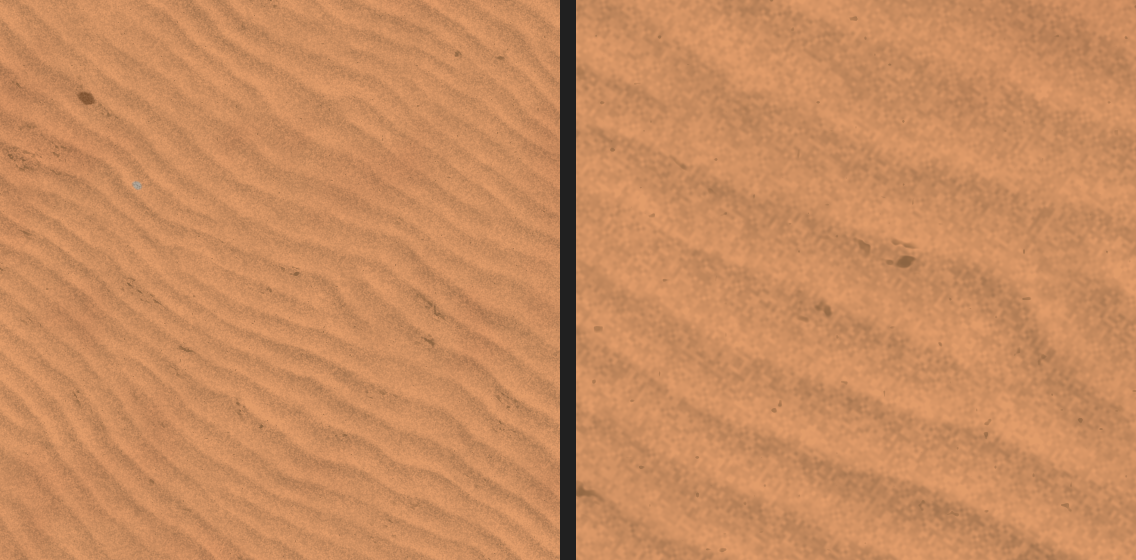
Left, the full canvas; right, a detail of the centre.
Give the GLSL for this texture, as a Shadertoy shader.

```glsl
// Wind-rippled desert sand seen from above: slanted, forking ripples with
// crisp crests and soft lee shadows, fine grain, a few thin flecks and stones.
// A bent phase field gives the ripples; noise layers give tone and grain.

const vec3 SHADE = vec3(0.69, 0.487, 0.332);
const vec3 LIGHT = vec3(0.855, 0.593, 0.403);
const vec3 DEBRIS = vec3(0.48, 0.345, 0.22);
const vec3 DARK_STONE = vec3(0.50, 0.33, 0.20);
const vec3 GREY_STONE = vec3(0.62, 0.61, 0.58);

const float TAU = 6.2831853;
const float RIPPLE_ANGLE = 0.61;    // downward slope of the crests, radians
const float RIPPLE_COUNT = 21.0;    // ripples per canvas height
const float RIPPLE_CONTRAST = 0.60;
const float STREAK_CONTRAST = 0.42;
const float PATCH_CONTRAST = 0.36;
const float RELIEF_CONTRAST = 0.45;
const float GRAIN_CONTRAST = 0.72;
const float DEBRIS_STRENGTH = 0.70;
const int FORKS = 18;

float hash(vec2 p) {
    vec3 q = fract(p.xyx * 0.1031);
    q += dot(q, q.yzx + 33.33);
    return fract((q.x + q.y) * q.z);
}

vec2 hash2(vec2 p) {
    return vec2(hash(p + 17.3), hash(p + 71.9));
}

// Value noise centred on zero, from -0.5 to 0.5
float noise(vec2 p) {
    vec2 i = floor(p), f = fract(p);
    f = f * f * (3.0 - 2.0 * f);
    float low = mix(hash(i), hash(i + vec2(1, 0)), f.x);
    float high = mix(hash(i + vec2(0, 1)), hash(i + vec2(1, 1)), f.x);
    return mix(low, high, f.y) - 0.5;
}

float fbm(vec2 p) {
    float sum = 0.0, gain = 0.55;
    for (int i = 0; i < 4; i++) {
        sum += gain * noise(p);
        p = mat2(1.6, 1.2, -1.2, 1.6) * p + 9.7;
        gain *= 0.5;
    }
    return sum;
}

// Rotated frame: x runs along the crests, y across them
vec2 crestFrame(vec2 p) {
    float c = cos(RIPPLE_ANGLE), s = sin(RIPPLE_ANGLE);
    return vec2(c * p.x - s * p.y, s * p.x + c * p.y);
}

// Crest frame bent so that the ripples wander and turn
vec2 bentFrame(vec2 p) {
    float bend = 0.05 * cos(7.5 * (p.y - 0.15)) * (p.x - 0.5)
               + 0.088 * noise(p * 2.3 + 4.1)
               + 0.034 * noise(p * 6.0 + 11.0)
               + 0.016 * noise(p * 14.0 + 23.0)
               + 0.005 * noise(p * 38.0 + 2.0);
    return crestFrame(p) + vec2(0.0, bend);
}

// x: ripple profile from 0 (shadow) to 1 (lit crest), y: its strength
vec2 ripples(vec2 p, vec2 bent) {
    float phase = RIPPLE_COUNT * bent.y;
    float strength = clamp(0.85 + 1.3 * fbm(bent * vec2(5.0, 10.0) + 31.0), 0.25, 1.3);

    // Each phase vortex ends one crest and makes a fork
    for (int i = 0; i < FORKS; i++) {
        vec2 d = p - hash2(vec2(float(i) * 3.7, 5.0));
        float turn = (i % 2 == 0) ? 1.0 : -1.0;
        phase += turn * atan(d.y, d.x) / TAU;
        strength *= smoothstep(0.0, 0.03, length(d));
    }

    // A short rise gives a crisp crest, a long one a soft swell
    float t = fract(phase);
    float rise = 0.24 + 0.2 * noise(p * 10.0 + 50.0);
    float profile = smoothstep(0.0, rise, t) * (1.0 - smoothstep(rise, 1.0, t));
    return vec2(profile, strength);
}

// Small lumps lit from above
float relief(vec2 p) {
    vec2 stepToLight = vec2(0.003, 0.006);
    vec2 scale = vec2(34.0, 52.0);
    return fbm(crestFrame(p) * scale) - fbm(crestFrame(p + stepToLight) * scale);
}

// Thin soft flecks along the crests, only in sparse shadowed spots
float debris(vec2 p, vec2 bent, float shadow) {
    float cluster = noise(p * 21.0 + 60.0) + 0.3 * noise(p * 47.0 + 3.0);
    cluster = smoothstep(0.30, 0.62, cluster + 0.24 * (shadow - 0.4));
    float sliver = noise(bent * vec2(85.0, 240.0)) + 0.45 * noise(p * 300.0);
    float speck = noise(p * 180.0 + 37.0) + 0.35 * noise(p * 350.0);
    float slivers = smoothstep(0.08, 0.45, sliver) * cluster;
    float specks = 0.6 * smoothstep(0.50, 0.60, speck);
    return max(slivers, specks);
}

float stone(vec2 p, vec2 center, vec2 radii, float pixel) {
    vec2 d = crestFrame(p - center) / radii;
    float edge = (length(d) - 1.0 + 0.5 * noise(p * 110.0)) * radii.y;
    return 1.0 - smoothstep(-1.5 * pixel, 1.5 * pixel, edge);
}

void mainImage(out vec4 fragColor, in vec2 fragCoord) {
    vec2 p = fragCoord / iResolution.y;
    float pixel = 1.0 / iResolution.y;
    vec2 bent = bentFrame(p);
    vec2 ripple = ripples(p, bent);
    float shadow = (1.0 - ripple.x) * ripple.y;

    // Tone: ripples, broad patches, bent streaks, lumps, grain
    float patches = fbm(p * 7.0 + 80.0);
    float streaks = fbm(bent * vec2(14.0, 38.0) + 5.0);
    float grain = noise(crestFrame(p) * 450.0) + 0.4 * noise(p * 215.0 + 7.0);
    float tone = 0.61 + RIPPLE_CONTRAST * (ripple.x - 0.46) * ripple.y;
    tone += PATCH_CONTRAST * patches + STREAK_CONTRAST * streaks;
    tone += RELIEF_CONTRAST * relief(p);
    tone += GRAIN_CONTRAST * grain * (0.75 + 0.4 * shadow);
    vec3 color = mix(SHADE, LIGHT, clamp(tone, -0.4, 1.2));
    color += vec3(0.0, 0.035, 0.025) * min(patches, 0.0);
    color = mix(color, DEBRIS, DEBRIS_STRENGTH * debris(p, bent, shadow));

    // Stones
    float dark = stone(p, vec2(0.152, 0.826), vec2(0.016, 0.010), pixel);
    float grey = stone(p, vec2(0.245, 0.669), vec2(0.008, 0.006), pixel);
    color = mix(color, DARK_STONE + 0.08 * grain, 0.85 * dark);
    color = mix(color, GREY_STONE + 0.15 * grain, 0.85 * grey);
    fragColor = vec4(color, 1.0);
}
```
